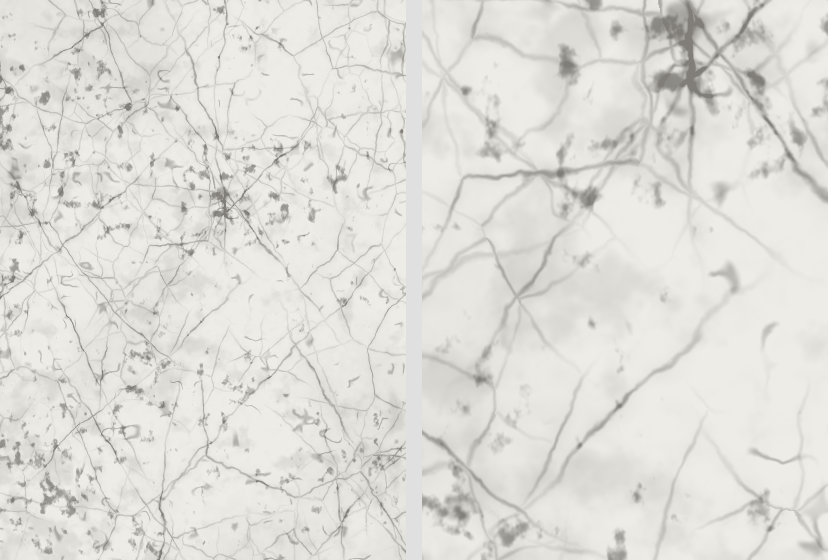
Left: the whole. Right: its middle third, enlarged.
This texture is drawn by a WebGL 1 fragment shader. Its source:

```glsl
precision highp float;
// Pale marble: a cloudy off-white ground crossed by rough cell-edge veins
// and long straight fractures, with scattered grey specks and short flecks.
// All marks add up to one "ink" amount that darkens the ground.
uniform vec2 u_resolution;

float hash(vec2 p) {
  return fract(sin(dot(p, vec2(127.1, 311.7))) * 43758.5453);
}

vec2 hash2(vec2 p) {
  return vec2(hash(p), hash(p + 57.3));
}

float noise(vec2 p) {
  vec2 i = floor(p), f = fract(p);
  f = f * f * (3.0 - 2.0 * f);
  return mix(mix(hash(i), hash(i + vec2(1, 0)), f.x),
             mix(hash(i + vec2(0, 1)), hash(i + vec2(1, 1)), f.x), f.y);
}

float fbm(vec2 p) {
  float sum = 0.0, amp = 0.54;
  for (int i = 0; i < 4; i++) {
    sum += amp * noise(p);
    p = mat2(1.6, 1.2, -1.2, 1.6) * p + 7.7;
    amp *= 0.5;
  }
  return sum;
}

// x: distance to the nearest cell border, y: random value of that border
vec2 cellEdge(vec2 p) {
  vec2 cell = floor(p), nearA = vec2(9.0), nearB = vec2(9.0);
  vec2 idA = cell, idB = cell;
  for (int y = -1; y <= 1; y++) {
    for (int x = -1; x <= 1; x++) {
      vec2 id = cell + vec2(x, y);
      vec2 r = id + hash2(id) - p;
      if (dot(r, r) < dot(nearA, nearA)) {
        nearB = nearA; idB = idA;
        nearA = r; idA = id;
      } else if (dot(r, r) < dot(nearB, nearB)) {
        nearB = r; idB = id;
      }
    }
  }
  float d = dot(0.5 * (nearA + nearB), normalize(nearB - nearA));
  return vec2(d, hash(idA + idB + 3.1));
}

// Sharp core with a faint halo
float vein(float d, float width) {
  width = max(width, 1.2 / u_resolution.y);
  return 0.85 * smoothstep(width, 0.0, d) + 0.2 * exp(-d / (2.0 * width));
}

// Irregular web of veins, fading in and out
float web(vec2 p, float scale, float cover) {
  vec2 edge = cellEdge(mat2(0.8, 0.6, -0.5, 0.7) * p * scale);
  float fade = smoothstep(cover, cover + 0.35, noise(p * 8.0 + scale));
  return vein(edge.x / scale, 0.0024) * fade * (0.25 + 0.85 * edge.y);
}

// Long cracks in a rising, a falling and a steep family
float fractures(vec2 p, float aspect) {
  float ink = 0.0;
  for (int i = 0; i < 20; i++) {
    float k = float(i), family = mod(k, 3.0);
    float angle = family < 0.5 ? 0.8 : (family < 1.5 ? -0.95 : 1.5);
    angle += 0.4 * (hash(vec2(k, 4.0)) - 0.5);
    vec2 along = vec2(cos(angle), sin(angle));
    vec2 r = p - fract(k * vec2(0.618, 0.755) + 0.31) * vec2(aspect, 1.0);
    float reach = 0.15 + 0.3 * hash(vec2(k, 8.0));
    float fade = smoothstep(reach, reach * 0.5, abs(dot(r, along)));
    fade *= 0.3 + 0.7 * smoothstep(0.25, 0.75, noise(p * 14.0 + k));
    float d = abs(dot(r, vec2(-along.y, along.x)));
    ink = max(ink, fade * vein(d, 0.0028));
  }
  return ink;
}

void main() {
  vec2 p = gl_FragCoord.xy / u_resolution.y;
  float aspect = u_resolution.x / u_resolution.y;

  // Broad bends plus ragged jitter
  vec2 bend = vec2(fbm(p * 5.0), fbm(p * 5.0 + 31.0)) - 0.5;
  vec2 jitter = vec2(fbm(p * 50.0), fbm(p * 50.0 + 13.0)) - 0.5;
  vec2 q = p + 0.06 * bend + 0.011 * jitter;

  // Veins, broken up along their length
  float cracks = fractures(q, aspect);
  float ink = 0.5 * cracks;
  ink = max(ink, 0.46 * web(q, 5.0, 0.1));
  ink = max(ink, 0.4 * web(q + 4.0, 9.0, 0.25));
  ink = max(ink, 0.32 * web(q + 9.0, 17.0, 0.38));
  ink *= 0.6 + 0.75 * noise(p * 75.0 + 3.0);

  // Small specks, denser in upright patches and on the cracks
  float patches = fbm(p * vec2(11.0, 6.0) + 17.0) - 0.5;
  float grit = fbm(p * vec2(72.0, 58.0) + 2.0 * bend) + 0.5 * patches + 0.1 * cracks;
  ink += 0.62 * smoothstep(0.68, 0.9, grit);
  ink += 0.13 * smoothstep(0.52, 0.85, fbm(p * 34.0 + 5.0) + 0.55 * patches);

  // Short curled flecks
  float ridge = abs(noise(q * 50.0 + 21.0) - 0.5);
  ink += 0.4 * smoothstep(0.12, 0.0, ridge) * smoothstep(0.68, 0.86, noise(p * 38.0 + 9.0));

  // Cloudy ground and fine grain
  ink += 0.07 * smoothstep(0.38, 0.75, fbm(p * 4.5 + 40.0));
  ink += 0.06 * (fbm(p * 90.0) - 0.5);

  vec3 ground = vec3(0.935, 0.927, 0.907), grey = vec3(0.43, 0.42, 0.40);
  gl_FragColor = vec4(mix(ground, grey, clamp(ink, 0.0, 0.85)), 1.0);
}
```
